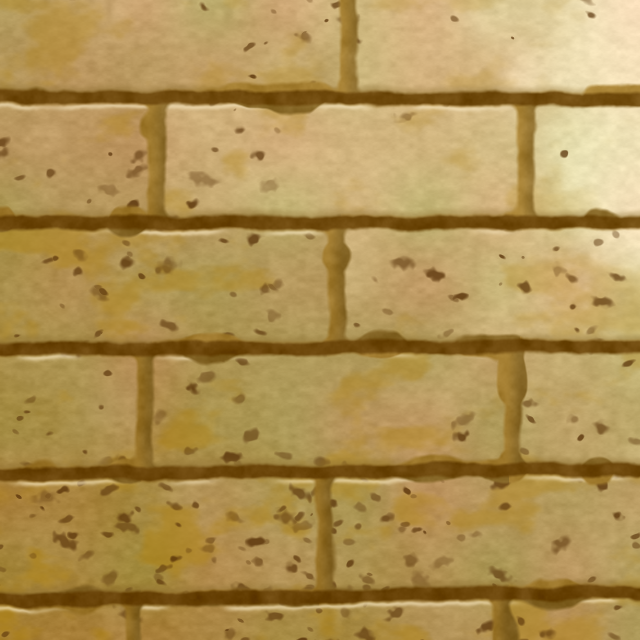
This texture is drawn by a WebGL 1 fragment shader. Its source:

```glsl
precision highp float;
uniform vec2 u_resolution;

const float ROW_HEIGHT = 0.1945;
const float BRICK_WIDTH = 0.575;
const float FIRST_JOINT = 0.1536;
const vec2 JOINT_HALF = vec2(0.013, 0.0105);

const vec3 UMBER = vec3(0.40, 0.25, 0.02);
const vec3 MORTAR = vec3(0.56, 0.42, 0.14);
const vec3 OCHRE = vec3(0.64, 0.50, 0.21);
const vec3 TAN = vec3(0.71, 0.59, 0.36);
const vec3 SAND = vec3(0.81, 0.71, 0.49);
const vec3 CREAM = vec3(0.95, 0.88, 0.72);
const vec3 STAIN = vec3(0.68, 0.51, 0.08);
const vec3 PIT = vec3(0.34, 0.19, 0.03);

float hash(vec2 p) {
  vec3 q = fract(p.xyx * vec3(0.1031, 0.1030, 0.0973));
  q += dot(q, q.yzx + 33.33);
  return fract((q.x + q.y) * q.z);
}

float noise(vec2 p) {
  vec2 i = floor(p), f = fract(p);
  f = f * f * (3.0 - 2.0 * f);
  return mix(mix(hash(i), hash(i + vec2(1.0, 0.0)), f.x),
             mix(hash(i + vec2(0.0, 1.0)), hash(i + 1.0), f.x), f.y);
}

float fbm(vec2 p) {
  float sum = 0.0, amp = 0.5;
  for (int i = 0; i < 4; i++) {
    sum += amp * noise(p);
    p = p * 2.03 + 17.7;
    amp *= 0.5;
  }
  return sum / 0.9375;
}

float roundedBox(vec2 p, vec2 halfSize, float radius) {
  vec2 d = abs(p) - halfSize + radius;
  return length(max(d, 0.0)) + min(max(d.x, d.y), 0.0) - radius;
}

// Light falls from the upper right, with a glare at the right edge
float lightAt(vec2 p) {
  vec2 g = (p - vec2(1.03, 0.72)) / vec2(0.16, 0.17);
  return 0.08 + 0.36 * p.x + 0.46 * p.y + 0.35 * exp(-dot(g, g));
}

vec3 clayRamp(float light) {
  vec3 c = mix(OCHRE, TAN, smoothstep(0.12, 0.45, light));
  c = mix(c, SAND, smoothstep(0.45, 0.70, light));
  return mix(c, CREAM, smoothstep(0.68, 0.98, light));
}

// Scattered oblong pits, clustered and rarer where the wall is bright
float pits(vec2 p, float cell, float density) {
  vec2 base = floor(p / cell);
  float cover = 0.0;
  for (int j = -1; j <= 1; j++) {
    for (int i = -1; i <= 1; i++) {
      vec2 id = base + vec2(float(i), float(j));
      vec2 center = (id + vec2(hash(id + 3.1), hash(id + 8.7))) * cell;
      float cluster = smoothstep(0.32, 0.70, noise(center * 5.5 + 41.0));
      float chance = density * cluster * clamp(1.25 - lightAt(center), 0.0, 1.0);
      vec2 d = p - center;
      d.y += d.x * (hash(id + 21.0) - 0.5);
      d.x *= mix(0.45, 0.95, hash(id + 5.0));
      float radius = cell * mix(0.08, 0.24, hash(id + 13.0));
      float edge = length(d) + (noise(p * 130.0) - 0.5) * radius * 0.9;
      float spot = 1.0 - smoothstep(radius * 0.45, radius * 1.25, edge);
      float strength = mix(0.35, 0.95, hash(id + 29.0));
      cover = max(cover, spot * strength * step(hash(id + 17.0), chance));
    }
  }
  return cover;
}

void main() {
  vec2 uv = gl_FragCoord.xy / u_resolution;
  float light = lightAt(uv);

  // Worn edges and slightly tilted courses
  vec2 wear = vec2(fbm(uv * 22.0), fbm(uv * 22.0 + 60.0)) - 0.5;
  vec2 p = uv + wear * 0.011;
  float depth = 1.0 - p.y;
  depth += (p.x - 0.5) * mix(-0.008, 0.014, depth);

  // Running bond: position inside one brick, y pointing down
  float course = (depth - FIRST_JOINT) / ROW_HEIGHT;
  float row = floor(course) + 1.0;
  float jointX = 0.545 - 0.0095 * row - 0.29 * mod(row, 2.0);
  float along = (p.x - jointX) / BRICK_WIDTH;
  vec2 id = vec2(floor(along), row) + 9.0;
  vec2 size = vec2(BRICK_WIDTH, ROW_HEIGHT);
  vec2 local = (vec2(fract(along), fract(course)) - 0.5) * size;
  vec2 halfSize = size * 0.5 - JOINT_HALF;
  float chip = 0.013 * smoothstep(0.62, 0.85, noise(uv * 15.0 + 12.0));
  float dist = roundedBox(local, halfSize, 0.012) + chip;
  float brick = 1.0 - smoothstep(-0.004, 0.004, dist);

  // Brick face: mottling, tint of each brick, fine grain
  float mottle = fbm(uv * 7.0 + id * 3.7) - 0.5;
  float grain = fbm(uv * vec2(70.0, 110.0)) - 0.5;
  vec3 clay = clayRamp(light + mottle * 0.28 + (hash(id) - 0.5) * 0.08);
  clay += vec3(0.03, -0.015, 0.01) * (noise(uv * 9.0 + 80.0) * 2.0 - 1.0);
  clay += grain * 0.10;
  float stain = smoothstep(0.54, 0.74, fbm(uv * vec2(11.0, 16.0) + 33.0));
  clay = mix(clay, STAIN, stain * 0.65 * clamp(1.1 - light, 0.0, 1.0));
  float pitted = max(pits(uv, 0.046, 0.75), pits(uv + 0.37, 0.027, 0.45));
  clay = mix(clay, PIT, pitted * 0.85);

  // Lit upper lip and shaded lower lip
  float lip = exp(-pow((local.y + halfSize.y - 0.004) / 0.004, 2.0));
  clay = mix(clay, CREAM, lip * 0.65 * smoothstep(0.3, 0.65, noise(uv * 13.0)));
  float under = smoothstep(halfSize.y - 0.014, halfSize.y, local.y);
  clay = mix(clay, OCHRE * 0.85, under * 0.4);

  // Dark bed joints, paler upright joints shaded on one side
  float bed = smoothstep(halfSize.y - 0.004, halfSize.y + 0.003, abs(local.y));
  vec3 upright = mix(MORTAR, OCHRE, smoothstep(0.25, 0.9, light));
  upright *= mix(0.88, 1.06, smoothstep(-0.014, 0.014, -local.x * sign(abs(local.x))
           + sign(local.x) * BRICK_WIDTH * 0.5));
  vec3 joint = mix(upright, mix(UMBER, MORTAR, 0.3 * light), bed);
  joint += (fbm(uv * 45.0) - 0.5) * 0.16;

  gl_FragColor = vec4(clamp(mix(joint, clay, brick), 0.0, 1.0), 1.0);
}
```
